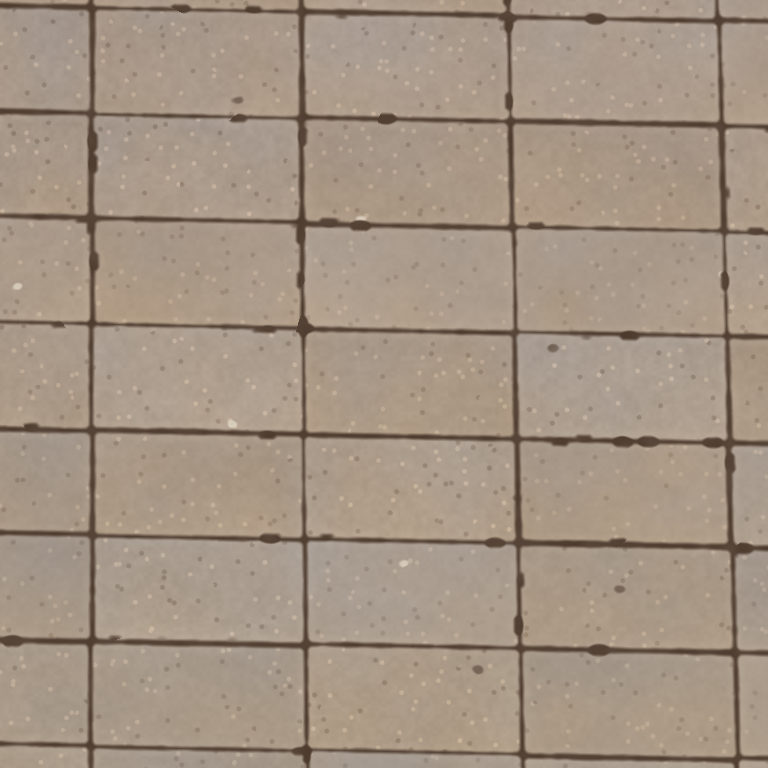
Reproduce this texture procedurally as a WebGL 1 fragment shader.

```glsl
precision highp float;
// Stack-bonded clay pavers: wide bricks in a slightly tilted, fanning grid.
// Joints are distances to the nearest grid lines, jittered, worn and chipped;
// brick faces combine per-brick tints, cloudy noise, grain and cellular specks.

uniform vec2 u_resolution;

const float FIRST_COLUMN = 0.119;    // x of the first upright joint
const float COLUMN_PITCH = 0.272;
const float COLUMN_FAN = 0.0085;     // pitch gained from top to bottom
const float FIRST_ROW = 0.008;       // depth of the first level joint
const float ROW_PITCH = 0.1373;
const float ROW_TILT = 0.020;
const float JOINT_SHIFT = 0.0016;
const float JOINT_HALF_MIN = 0.0021;
const float JOINT_HALF_VARY = 0.0019;
const float CORNER_RADIUS = 0.006;
const float EDGE_WOBBLE = 0.0022;
const float CHIP_DEPTH = 0.0042;
const float SOFTNESS = 0.0030;

const vec3 CLAY = vec3(0.664, 0.602, 0.540);
const vec3 JOINT = vec3(0.325, 0.255, 0.205);
const vec3 PALE_STONE = vec3(0.86, 0.82, 0.75);
const vec3 DARK_PIT = vec3(0.40, 0.33, 0.28);
const vec3 WARM_SHIFT = vec3(0.016, 0.000, -0.022);

float hash(vec2 p) {
  vec3 q = fract(vec3(p.xyx) * 0.1031);
  q += dot(q, q.yzx + 33.33);
  return fract((q.x + q.y) * q.z);
}

// Signed random value, -1 to 1
float jitter(vec2 p) { return 2.0 * hash(p) - 1.0; }

// Smooth value noise, -1 to 1
float noise(vec2 p) {
  vec2 i = floor(p), f = fract(p);
  f *= f * (3.0 - 2.0 * f);
  return mix(mix(jitter(i), jitter(i + vec2(1.0, 0.0)), f.x),
             mix(jitter(i + vec2(0.0, 1.0)), jitter(i + 1.0), f.x), f.y);
}

// Cellular noise: distance to the nearest seed, and that seed's random id
vec2 cells(vec2 p) {
  vec2 base = floor(p), nearest = vec2(9.0, 0.0);
  for (int y = -1; y <= 1; y++) {
    for (int x = -1; x <= 1; x++) {
      vec2 c = base + vec2(float(x), float(y));
      float d = length(c + vec2(hash(c + 17.3), hash(c + 59.1)) - p);
      if (d < nearest.x) nearest = vec2(d, hash(c + 91.7));
    }
  }
  return nearest;
}

// Round spot on those seeds whose id lies between lo and hi
float spot(vec2 cell, float radius, float lo, float hi) {
  return (1.0 - smoothstep(radius * 0.45, radius, cell.x))
       * step(lo, cell.y) * step(cell.y, hi);
}

void main() {
  vec2 p = gl_FragCoord.xy / u_resolution;
  float depth = 1.0 - p.y;
  vec2 pitch = vec2(COLUMN_PITCH + COLUMN_FAN * depth, ROW_PITCH);

  // Grid position, with every joint segment nudged off its line
  vec2 grid = vec2(p.x - FIRST_COLUMN, depth - FIRST_ROW - ROW_TILT * p.x) / pitch;
  grid.y += jitter(vec2(floor(grid.x), floor(grid.y + 0.5)) + 31.0) * JOINT_SHIFT / pitch.y;
  grid.x += jitter(vec2(floor(grid.x + 0.5), floor(grid.y)) + 73.0) * JOINT_SHIFT / pitch.x;
  vec2 brick = floor(grid), line = floor(grid + 0.5);
  vec2 local = grid - brick;

  // Rounded brick edge: gap is positive in the joint, negative on the face
  vec2 halfWidth = JOINT_HALF_MIN + JOINT_HALF_VARY
                 * vec2(hash(vec2(line.x, brick.y) + 11.0), hash(vec2(brick.x, line.y) + 47.0));
  vec2 inset = abs(grid - line) * pitch - halfWidth;
  vec2 corner = CORNER_RADIUS - inset;
  float gap = length(max(corner, 0.0)) + min(max(corner.x, corner.y), 0.0) - CORNER_RADIUS;
  gap += EDGE_WOBBLE * (0.35 * noise(p * 38.0) + 0.25 * noise(p * 95.0));
  gap += CHIP_DEPTH * spot(cells(p * 26.0 + 5.0), 0.42, 0.78, 1.0);

  // Face: brick tint, cooler top and warmer foot, clouds and grain
  float rough = 0.65 + 0.7 * hash(brick + 83.0);
  float cloud = noise(p * vec2(9.0, 13.0)) + 0.6 * noise(p * vec2(23.0, 31.0) + 7.0);
  float grain = 0.6 * noise(p * 105.0) + 0.5 * noise(p * 210.0 + 3.0);
  float warmth = 0.55 * jitter(brick + 21.0) + 0.9 * (local.y - 0.5)
               + 0.45 * noise(p * 15.0 + 40.0);
  vec3 color = CLAY + WARM_SHIFT * warmth;
  color += 0.014 * jitter(brick + 63.0) + 0.012 * cloud + 0.017 * rough * grain;
  color += 0.012 * (local.y - 0.5) + vec3(0.004, -0.003, 0.003) * (p.y - 0.5);

  // Fine pale and dark specks, then a few larger stones and pits
  vec2 fine = cells(p * 72.0);
  color += vec3(0.070, 0.060, 0.048) * rough * spot(fine, 0.30, 0.86, 1.0);
  color -= vec3(0.065, 0.070, 0.070) * rough * spot(fine, 0.32, 0.0, 0.10);
  vec2 coarse = cells(p * vec2(9.0, 12.0) + 2.0);
  coarse.x += 0.018 * noise(p * 130.0);
  color = mix(color, PALE_STONE, 0.85 * spot(coarse, 0.075, 0.95, 1.0));
  color = mix(color, DARK_PIT, 0.75 * spot(coarse, 0.085, 0.0, 0.06));

  // Lightly worn rim, then the shaded joint
  float soft = max(SOFTNESS, 1.0 / min(u_resolution.x, u_resolution.y));
  color += 0.014 * smoothstep(-0.012, -0.004, gap);
  vec3 jointColor = JOINT + 0.025 * noise(p * 60.0 + 9.0);
  color = mix(color, jointColor, smoothstep(-soft, soft, gap));
  gl_FragColor = vec4(clamp(color, 0.0, 1.0), 1.0);
}
```
